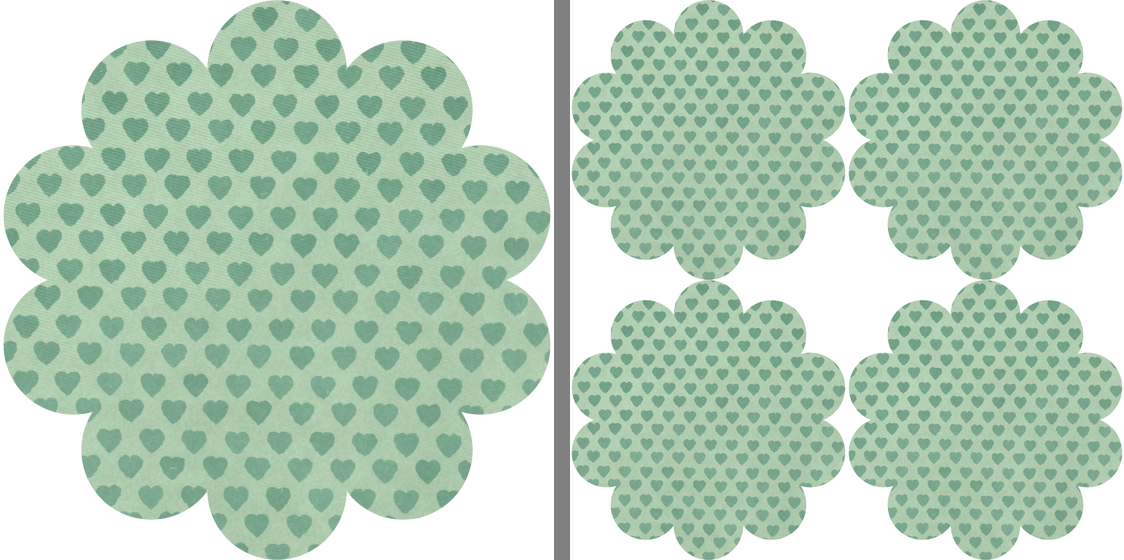
Left: one tile. Right: repeated 2 by 2.
This pattern is drawn by a Shadertoy shader. Its source:

```glsl
float hash(vec2 p) {
    vec3 q = fract(p.xyx * vec3(0.1031, 0.1030, 0.0973));
    q += dot(q, q.yzx + 33.33);
    return fract((q.x + q.y) * q.z);
}

// Value noise over the unit canvas, wrapping after a whole number of cells
float noise(vec2 uv, vec2 cells) {
    vec2 p = uv * cells, i = floor(p), f = fract(p);
    f = f * f * (3.0 - 2.0 * f);
    float a = hash(mod(i, cells));
    float b = hash(mod(i + vec2(1, 0), cells));
    float c = hash(mod(i + vec2(0, 1), cells));
    float d = hash(mod(i + vec2(1, 1), cells));
    return mix(mix(a, b, f.x), mix(c, d, f.x), f.y);
}

// Plump heart of half width one: round lobe above, long arc down to the tip
float heart(vec2 p) {
    p.x = abs(p.x);
    vec2 lobe = vec2(0.42, 0.32), axis = vec2(0.906, -0.423);
    vec2 q = p - lobe;
    bool below = axis.x * q.y - axis.y * q.x < 0.0;
    return below ? length(q + 1.93 * axis) - 2.5 : length(q) - 0.57;
}

// Ten round petals around a filled centre
float scallop(vec2 p) {
    float d = length(p) - 0.375;
    for (int i = 0; i < 10; i++) {
        float a = 6.2831853 * float(i) / 10.0;
        d = min(d, length(p - 0.375 * vec2(1.02 * sin(a), cos(a))) - 0.1245);
    }
    return d;
}

// Staggered rows of hearts, turned by a slight angle
float heartMask(vec2 p, float wobble, float pixel, out float tone) {
    float c = cos(0.0165), s = sin(0.0165);
    vec2 pitch = vec2(0.0759, 0.0502);
    vec2 q = mat2(c, s, -s, c) * (p - vec2(0.009, 0.0104));
    float row = floor(q.y / pitch.y + 0.5);
    float odd = mod(row, 2.0);
    float column = floor(q.x / pitch.x - 0.5 * odd + 0.5);
    vec2 id = vec2(column, row) + 50.0;
    vec2 local = q - pitch * vec2(column + 0.5 * odd, row);
    local.y -= 0.003 * odd;
    local -= 0.0014 * (vec2(hash(id), hash(id + 71.0)) - 0.5);
    tone = hash(id + 137.0) - 0.5;
    float size = 0.0228 * (1.0 + 0.04 * (hash(id + 29.0) - 0.5));
    float soft = max(0.07, 0.8 * pixel / size);
    return 1.0 - smoothstep(-soft, soft, heart(local / size) + wobble);
}

void mainImage(out vec4 fragColor, in vec2 fragCoord) {
    vec2 uv = fragCoord / iResolution.xy;
    vec2 p = (fragCoord - 0.5 * iResolution.xy) / iResolution.y;
    float pixel = 1.0 / iResolution.y;

    // Printed hearts with slightly ragged edges
    float tone;
    float ragged = 0.12 * (noise(uv, vec2(150)) - 0.5);
    float ink = heartMask(p, ragged, pixel, tone);
    float upper = smoothstep(0.3, 0.75, uv.y + 0.25 * (0.5 - uv.x));
    vec3 ground = mix(vec3(0.675, 0.785, 0.668), vec3(0.705, 0.815, 0.7), 0.3 + 0.6 * upper);
    vec3 print = mix(vec3(0.485, 0.655, 0.56), vec3(0.455, 0.64, 0.54), upper);
    print += 0.03 * tone;
    vec3 color = mix(ground, print, ink);

    // Twill weave, cloudy shading and fine grain
    float twill = sin(6.2831853 * dot(uv, vec2(50, 180)));
    float weave = twill * mix(0.007, 0.022, upper) * (0.4 + noise(uv, vec2(14)));
    float cloud = 0.03 * (noise(uv, vec2(5)) - 0.5) + 0.025 * (noise(uv, vec2(34)) - 0.5);
    float grain = 0.04 * (noise(uv, vec2(250)) - 0.5);
    color += weave + cloud + grain;

    // Sparse pale flecks of wear
    float fleck = smoothstep(0.93, 1.0, noise(uv, vec2(110))) * noise(uv, vec2(23));
    color = mix(color, vec3(0.73, 0.83, 0.7), 0.6 * fleck);

    // Scalloped cloth on white
    float cloth = 1.0 - smoothstep(-0.7 * pixel, 0.7 * pixel, scallop(p));
    fragColor = vec4(mix(vec3(1.0), color, cloth), 1.0);
}
```
